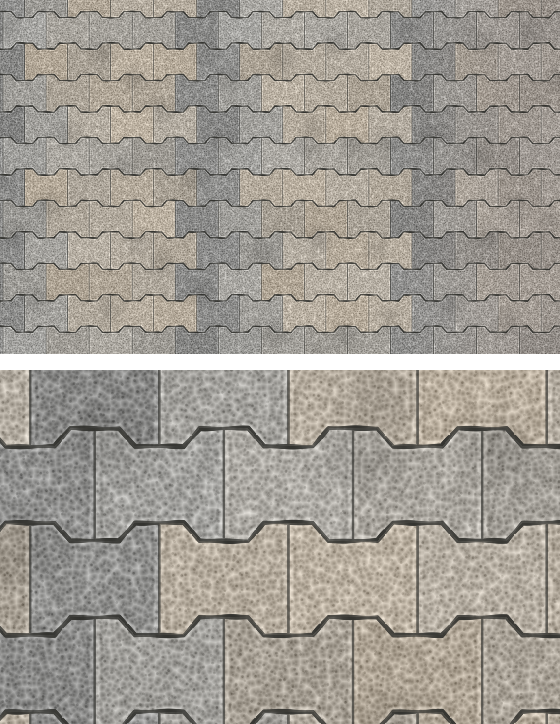
Top: the whole. Bottom: its middle third, enlarged.
A Shadertoy shader for this texture:

```glsl
// Interlocking I-shaped concrete pavers in weathered grey and beige, with thin dark joints.

// Lengths are in canvas heights.
#define PITCH vec2(0.1216, 0.0889)   // paver spacing
#define SHIFT vec2(-0.07, 0.215)     // grid offset, in pavers
#define NOTCH 0.0085                 // half height of the stepped edge
#define SLOPE 0.0075                 // half width of the sloped part
#define BED_JOINT 0.0021             // half width of joints between rows
#define HEAD_JOINT 0.0012            // half width of joints within a row
#define RIM 0.0055                   // reach of the pale worn edge
#define GRAIN 0.27                   // contrast of the fine speckle
#define TONE_SPREAD 0.07             // brightness change between pavers

const vec3 BEIGE = vec3(0.755, 0.710, 0.645);
const vec3 GREY  = vec3(0.655, 0.655, 0.645);
const vec3 SLATE = vec3(0.560, 0.560, 0.555);
const vec3 UMBER = vec3(0.625, 0.600, 0.580);
const vec3 GAP   = vec3(0.190, 0.190, 0.175);

vec2 hash2(vec2 p) {
    vec3 q = fract(p.xyx * vec3(0.1031, 0.1030, 0.0973));
    q += dot(q, q.yzx + 33.33);
    return fract((q.xx + q.yz) * q.zy);
}

// Distance to the nearest scattered point.
float cellular(vec2 p) {
    vec2 cell = floor(p), f = p - cell;
    float nearest = 4.0;
    for (int j = -1; j <= 1; j++)
    for (int i = -1; i <= 1; i++) {
        vec2 o = vec2(i, j);
        vec2 r = o + hash2(cell + o + 57.0) - f;
        nearest = min(nearest, dot(r, r));
    }
    return sqrt(nearest);
}

float segmentDistance(vec2 p, vec2 a, vec2 b) {
    vec2 e = b - a;
    return length(p - a - e * clamp(dot(p - a, e) / dot(e, e), 0.0, 1.0));
}

float smoothMin(float a, float b, float k) {
    float h = max(k - abs(a - b), 0.0) / k;
    return min(a, b) - 0.25 * h * h * k;
}

// Stone colour from the laying pattern, which recurs every 5 columns and 4 rows.
vec3 paverColor(vec2 id, vec2 uv) {
    vec2 rnd = hash2(id + 19.0);
    float column = mod(id.x, 5.0);
    float course = mod(id.y + (id.y < 2.5 ? 2.0 : 0.0), 4.0);
    float warmth = 0.6 + 0.4 * rnd.x;
    if (course == 2.0) warmth *= 0.35;
    if (column == 0.0 && course != 1.0) warmth *= 0.2;
    vec3 stone = mix(GREY, BEIGE, warmth);
    if (column == 4.0) stone = mix(SLATE, GREY, 0.4 * rnd.x);
    stone = mix(stone, UMBER, 0.75 * smoothstep(0.68, 0.95, uv.x));
    return stone + TONE_SPREAD * (rnd.y - 0.5);
}

void mainImage(out vec4 fragColor, in vec2 fragCoord) {
    vec2 uv = fragCoord / iResolution.xy;
    vec2 p = fragCoord / iResolution.y;
    float pixel = 1.0 / iResolution.y;
    vec2 grid = p / PITCH + SHIFT;

    // Stepped joint between rows, mirrored on every other row.
    float line = floor(grid.y + 0.5);
    float side = mod(line, 2.0) * 2.0 - 1.0;
    vec2 q = vec2(abs(fract(grid.x) - 0.5) - 0.25, (grid.y - line) * side) * PITCH;
    float edge = NOTCH * clamp(q.x / SLOPE, -1.0, 1.0);
    float row = (q.y - edge) * side > 0.0 ? line : line - 1.0;
    if (q.x < 0.0) q = -q;
    vec2 corner = vec2(SLOPE, NOTCH);
    float bed = min(segmentDistance(q, vec2(0.0), corner),
                    segmentDistance(q, corner, vec2(PITCH.x, NOTCH)));

    // Upright joint within the row.
    float along = grid.x - 0.5 * mod(row, 2.0);
    float head = (0.5 - abs(fract(along) - 0.5)) * PITCH.x;
    vec2 id = vec2(floor(along), row);

    // Stone with speckle, mottling, pits and stains.
    vec3 color = paverColor(id, uv);
    float speckle = cellular(p * 190.0);
    float mottle = cellular(p * 62.0 + 7.0);
    float stain = 1.0 - smoothstep(0.0, 0.3, cellular(p * 5.0 + 3.0));
    color += GRAIN * (speckle - 0.5) + 0.11 * (mottle - 0.5);
    color -= 0.10 * (1.0 - smoothstep(0.08, 0.22, cellular(p * 120.0 + 31.0)));
    color *= 1.0 - 0.10 * stain;

    // Pale worn rim with a faint crease inside it.
    float d = smoothMin(bed, head, 0.006);
    color += 0.07 * (1.0 - smoothstep(RIM - 0.002, RIM, d));
    color -= 0.04 * (1.0 - smoothstep(0.0, 0.002, abs(d - RIM - 0.001)));

    // Joints of uneven width and depth.
    float wobble = sin(p.x * 71.0 + row * 2.3) + sin(p.x * 173.0 + p.y * 97.0);
    float bedWidth = BED_JOINT + 0.0004 * wobble;
    float half_px = 0.5 * pixel;
    float bedMask = 1.0 - smoothstep(bedWidth - half_px, bedWidth + half_px, bed);
    float headMask = 1.0 - smoothstep(HEAD_JOINT - half_px, HEAD_JOINT + half_px, head);
    float gap = max(bedMask * (0.82 + 0.08 * wobble), headMask * 0.68);
    color = mix(color, GAP, clamp(gap, 0.0, 1.0));

    fragColor = vec4(clamp(color, 0.0, 1.0), 1.0);
}
```
